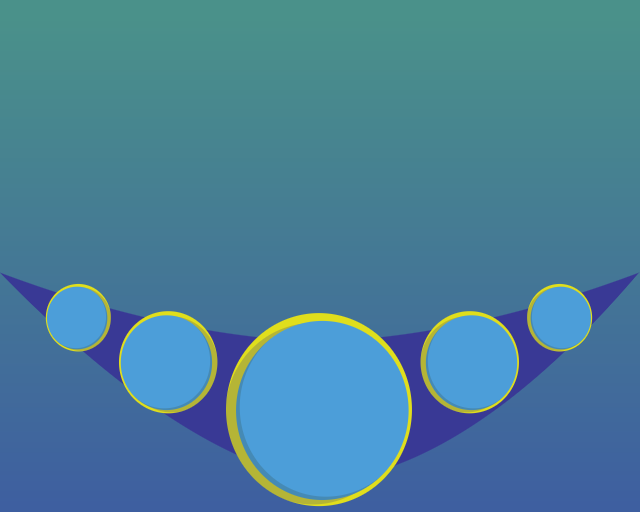
Reproduce this background procedurally as a Shadertoy shader.

```glsl
// Draws a violet crescent carrying five gold-rimmed blue discs on a teal-to-blue gradient.

// Soft coverage of a shape from its signed distance, one pixel wide.
float cover(float dist, float pixel) {
    return clamp(0.5 - dist / pixel, 0.0, 1.0);
}

// Crescent between two arcs that meet at tips on both sides; the right belly is rounder.
float crescent(vec2 p) {
    float t = (p.x - 0.624) / 0.624;
    float a = abs(t);
    float upper = 0.334 + 0.1335 * pow(a, 1.75);
    float lower = t < 0.0 ? 0.0655 + 0.402 * pow(a, 1.6)
                          : 0.0605 + 0.407 * pow(a, 1.8);
    return 0.8 * max(p.y - upper, lower - p.y);
}

// Medallion in its own unit space: rim, rim shadow, inner shadow and face.
vec3 medallion(vec3 color, vec2 q, float pixel) {
    float rim = cover(length(q) - 1.0, pixel);
    float rimShade = cover(length(q - vec2(-0.067, -0.043)) - 0.94, pixel);
    float well = cover(length(q - vec2(0.036, -0.009)) - 0.928, pixel);
    float face = cover(length(q - vec2(0.076, 0.026)) - 0.928, pixel);

    vec3 gold = mix(vec3(0.88, 0.87, 0.11), vec3(0.71, 0.71, 0.21), rimShade);
    vec3 blue = mix(vec3(0.27, 0.54, 0.71), vec3(0.30, 0.62, 0.85), face);
    return mix(color, mix(gold, blue, well), rim);
}

void mainImage(out vec4 fragColor, in vec2 fragCoord) {
    vec2 p = fragCoord / iResolution.xy * vec2(1.25, 1.0);
    float pixel = 1.0 / iResolution.y;

    // Background gradient
    vec3 color = mix(vec3(0.243, 0.370, 0.628), vec3(0.290, 0.569, 0.541),
                     clamp(p.y / 0.97, 0.0, 1.0));

    // Crescent
    color = mix(color, vec3(0.225, 0.223, 0.585), cover(crescent(p), pixel));

    // Medallions, shrinking and rising outward; the left ones are mirrored
    vec3 spread = vec3(0.0, 0.2945, 0.470);
    vec3 height = vec3(0.200, 0.2925, 0.3795);
    vec3 radius = vec3(0.1816, 0.0961, 0.0635);
    for (int i = -2; i <= 2; i++) {
        int k = abs(i);
        float side = i < 0 ? -1.0 : 1.0;
        vec2 center = vec2(0.623 + side * spread[k], height[k]);
        vec2 q = (p - center) / (radius[k] * vec2(side, 1.038));
        color = medallion(color, q, pixel / radius[k]);
    }

    fragColor = vec4(color, 1.0);
}
```
